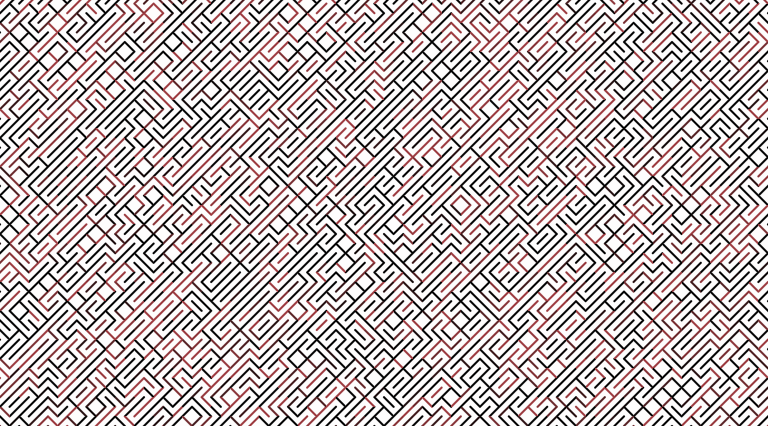
Give the GLSL for this pattern, as a Shadertoy shader.

```glsl
const float CELLS_ACROSS = 80.0;
const float HALF_STROKE = 0.106;     // in cells
const float RISING_SHARE = 0.69;     // share of cells drawn as "/"

const vec3 PAPER = vec3(0.995, 0.992, 0.992);
const vec3 INK = vec3(0.0);
const vec3 RED = vec3(0.61, 0.22, 0.24);

float hash(vec2 p, float seed) {
    vec3 q = fract(vec3(p.xyx) * 0.1031 + seed * 0.173);
    q += dot(q, q.yzx + 33.33);
    return fract((q.x + q.y) * q.z);
}

// Smooth noise along x, independent for each integer lane
float laneNoise(float x, float lane, float seed) {
    float i = floor(x);
    float t = smoothstep(0.0, 1.0, x - i);
    return mix(hash(vec2(i, lane), seed), hash(vec2(i + 1.0, lane), seed), t);
}

float segmentDistance(vec2 p, vec2 a, vec2 b) {
    vec2 ab = b - a;
    float t = clamp(dot(p - a, ab) / dot(ab, ab), 0.0, 1.0);
    return length(p - a - ab * t);
}

// Distance to the diagonal stroke of one cell
float strokeDistance(vec2 p, vec2 cell) {
    vec2 local = p - cell;
    if (hash(cell, 1.0) > RISING_SHARE) local.x = 1.0 - local.x;
    return segmentDistance(local, vec2(0.0), vec2(1.0));
}

// Red fades in and out along each rising diagonal, with some change per cell
vec3 strokeColor(vec2 cell) {
    float run = laneNoise((cell.x + cell.y) * 0.23, cell.x - cell.y, 2.0);
    float amount = mix(run, hash(cell, 4.0), 0.35);
    return mix(INK, RED, smoothstep(0.46, 0.72, amount));
}

void mainImage(out vec4 fragColor, in vec2 fragCoord) {
    float pixel = CELLS_ACROSS / iResolution.x;
    vec2 p = fragCoord * pixel;
    vec2 home = floor(p);

    // Nearest stroke, including ends that reach in from neighbours
    float nearest = 10.0;
    vec2 owner = home;
    for (int y = -1; y <= 1; y++) {
        for (int x = -1; x <= 1; x++) {
            vec2 cell = home + vec2(x, y);
            float d = strokeDistance(p, cell);
            if (d < nearest) {
                nearest = d;
                owner = cell;
            }
        }
    }

    float coverage = 1.0 - smoothstep(-0.72, 0.72, (nearest - HALF_STROKE) / pixel);
    fragColor = vec4(mix(PAPER, strokeColor(owner), coverage), 1.0);
}
```
